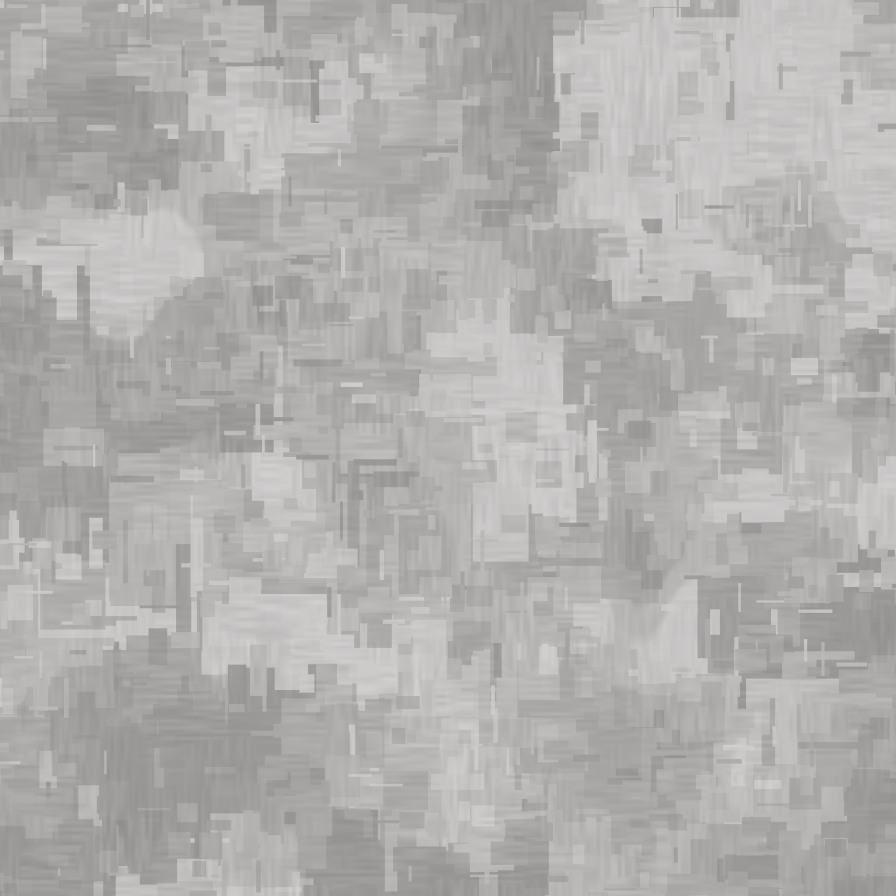
Reproduce this pattern procedurally as a WebGL 2 fragment shader.

```glsl
#version 300 es
precision highp float;

uniform vec2 u_resolution;
out vec4 outColor;

const vec3 SHADOW = vec3(0.612, 0.603, 0.601);
const vec3 STONE  = vec3(0.662, 0.652, 0.650);
const vec3 ASH    = vec3(0.722, 0.712, 0.711);
const vec3 MIST   = vec3(0.784, 0.774, 0.774);
const vec3 SHADE_LIMITS = vec3(0.23, 0.48, 0.70);
const float SHADE_BLEND = 0.05;

const int LAYERS = 7;
const float COARSE_CELLS = 6.0;    // cells across the canvas in the first layer
const float LAYER_GROWTH = 1.42;
const float FINE_PRESENCE = 0.22;  // share of cells filled in the last layer
const float OPACITY = 0.93;
const float STRIP_SHARE = 0.3;
const float STRIP_JITTER = 1.0;
const float BLOCK_JITTER = 0.38;
const float BLOCK_TINT = 0.03;     // small brightness spread within a shade
const float FIELD_CELLS = 7.0;
const float FIELD_CONTRAST = 1.7;
const float THREAD_CELLS = 256.0;
const float THREAD_STRETCH = 7.0;
const float THREAD_STRENGTH = 0.075;

// Integer hash: three random values in 0..1 for a cell and a seed
vec3 hash3(ivec2 cell, int seed) {
    uvec3 v = uvec3(ivec3(cell, seed)) * 1664525u + 1013904223u;
    v.x += v.y * v.z; v.y += v.z * v.x; v.z += v.x * v.y;
    v ^= v >> 16u;
    v.x += v.y * v.z; v.y += v.z * v.x; v.z += v.x * v.y;
    return vec3(v >> 8u) / 16777216.0;
}

float valueNoise(vec2 p, int seed) {
    ivec2 cell = ivec2(floor(p));
    vec2 f = fract(p);
    f = f * f * (3.0 - 2.0 * f);
    float bottom = mix(hash3(cell, seed).x, hash3(cell + ivec2(1, 0), seed).x, f.x);
    float top = mix(hash3(cell + ivec2(0, 1), seed).x, hash3(cell + ivec2(1, 1), seed).x, f.x);
    return mix(bottom, top, f.y);
}

// Broad light and dark regions shared by all layers
float brightnessField(vec2 p) {
    float n = 0.65 * valueNoise(p * FIELD_CELLS, 101)
            + 0.35 * valueNoise(p * FIELD_CELLS * 2.2, 102);
    return 0.5 + (n - 0.5) * FIELD_CONTRAST;
}

vec3 greyShade(float level) {
    vec3 t = smoothstep(SHADE_LIMITS - SHADE_BLEND, SHADE_LIMITS + SHADE_BLEND, vec3(level));
    return mix(mix(mix(SHADOW, STONE, t.x), ASH, t.y), MIST, t.z);
}

// Paints one jittered grid of blocks and thin strips over the colour
vec3 paintLayer(vec3 color, vec2 p, int layer, float pixel) {
    float depth = float(layer) / float(LAYERS - 1);
    float cells = COARSE_CELLS * pow(LAYER_GROWTH, float(layer));
    float presence = mix(1.0, FINE_PRESENCE, sqrt(depth));
    ivec2 home = ivec2(floor(p * cells));

    for (int j = -1; j <= 1; j++) {
        for (int i = -1; i <= 1; i++) {
            ivec2 cell = home + ivec2(i, j);
            vec3 place = hash3(cell, layer * 2);
            if (place.z > presence) continue;

            vec3 shape = hash3(cell, layer * 2 + 1);
            vec2 center = (vec2(cell) + place.xy) / cells;
            vec2 halfSize = mix(vec2(0.18), vec2(0.75), shape.xy);
            bool isStrip = shape.z < STRIP_SHARE;
            if (isStrip) {
                vec2 strip = vec2(mix(0.4, 0.98, shape.x), mix(0.05, 0.13, shape.y));
                halfSize = shape.z < 0.5 * STRIP_SHARE ? strip : strip.yx;
            }

            vec2 edge = abs(p - center) - halfSize / cells;
            float coverage = clamp(0.5 - max(edge.x, edge.y) / pixel, 0.0, 1.0);
            if (coverage <= 0.0) continue;

            float jitter = isStrip ? STRIP_JITTER : BLOCK_JITTER;
            vec2 tone = hash3(cell, layer + 50).xy - 0.5;
            vec3 shade = greyShade(brightnessField(center) + tone.x * jitter) + tone.y * BLOCK_TINT;
            color = mix(color, shade, coverage * OPACITY);
        }
    }
    return color;
}

// Faint horizontal and vertical threads, denser in some patches
float threads(vec2 p) {
    vec2 along = vec2(THREAD_CELLS / THREAD_STRETCH, THREAD_CELLS);
    float across = valueNoise(p * along, 201) - 0.5;
    float upright = valueNoise(p * along.yx, 202) - 0.5;
    float direction = smoothstep(0.42, 0.58, valueNoise(p * 26.0, 203));
    float patches = mix(0.35, 1.0, valueNoise(p * 14.0, 204));
    return mix(across, upright, direction) * patches * THREAD_STRENGTH;
}

void main() {
    float pixel = 1.0 / min(u_resolution.x, u_resolution.y);
    vec2 p = gl_FragCoord.xy * pixel;

    vec3 color = greyShade(brightnessField(p));
    for (int layer = 0; layer < LAYERS; layer++) {
        color = paintLayer(color, p, layer, pixel);
    }
    outColor = vec4(color + threads(p), 1.0);
}
```
